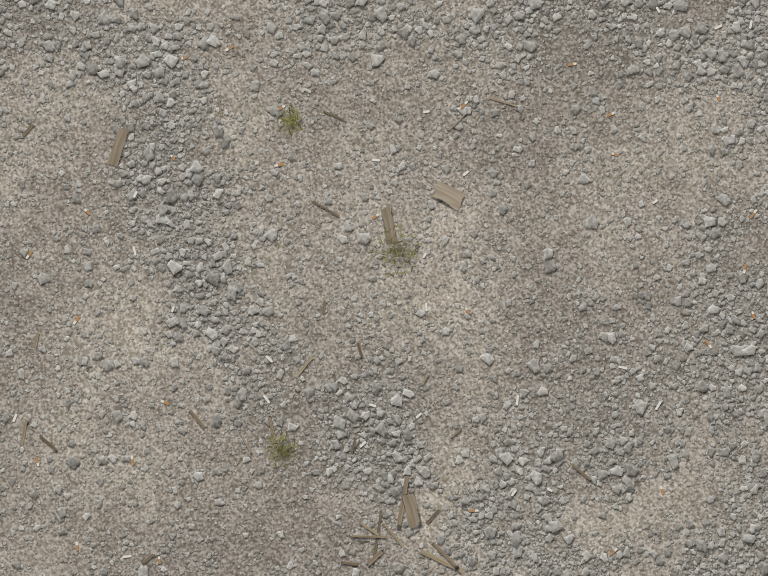
A Shadertoy shader for this texture:

```glsl
const vec2 LIGHT = vec2(-0.28, 0.96);

vec3 hash3(vec2 p) {
  vec3 q = fract(p.xyx * vec3(0.1031, 0.103, 0.0973));
  q += dot(q, q.yxz + 33.33);
  return fract((q.xxy + q.yzz) * q.zyx);
}

float noise(vec2 p) {
  vec2 i = floor(p), f = fract(p);
  f = f * f * (3.0 - 2.0 * f);
  return mix(mix(hash3(i).x, hash3(i + vec2(1, 0)).x, f.x),
             mix(hash3(i + vec2(0, 1)).x, hash3(i + 1.0).x, f.x), f.y);
}

float fbm(vec2 p) {
  float sum = 0.0, amp = 0.5;
  for (int i = 0; i < 5; i++) {
    sum += amp * noise(p);
    p = mat2(1.6, 1.2, -1.2, 1.6) * p + 7.3;
    amp *= 0.5;
  }
  return sum;
}

float segmentDist(vec2 p, vec2 a, vec2 b) {
  vec2 d = b - a;
  return length(p - a - d * clamp(dot(p - a, d) / dot(d, d), 0.0, 1.0));
}

float cover(float d) { return clamp(0.5 - d * iResolution.y, 0.0, 1.0); }

vec2 heading(float a) { return vec2(cos(a), sin(a)); }

// Gravel gathers along a winding band and near the top and right edges
float gravelDensity(vec2 p) {
  float path = min(segmentDist(p, vec2(0.25, 0.95), vec2(0.34, 0.5)),
               min(segmentDist(p, vec2(0.34, 0.5), vec2(0.66, 0.2)),
                   segmentDist(p, vec2(0.66, 0.2), vec2(1, 0))));
  float d = exp(-path * path * 130.0) + 0.6 * smoothstep(0.82, 1.0, p.y)
    + 0.5 * smoothstep(1.1, 1.33, p.x)
    + 0.4 * smoothstep(0.6, 0.1, p.y) * smoothstep(0.65, 1.0, p.x);
  float patches = 0.6 * noise(p * 9.0) + 0.4 * noise(p * 23.0 + 5.0);
  return clamp((d + 0.08) * smoothstep(0.15, 0.7, patches) * 1.4, 0.0, 1.0);
}

// Angular stone: x is distance, yz the direction of the nearest side
vec3 stone(vec2 q, float r, vec3 h) {
  vec3 best = vec3(-1, 0, 0);
  for (int i = 0; i < 5; i++) {
    vec3 k = hash3(h.xy * 91.0 + float(i) * 7.0);
    float a = (float(i) + 0.6 * k.x) * 1.257 + h.y * 6.283;
    vec2 n = heading(a);
    float d = dot(q, n) - r * (0.5 + 0.25 * k.y + 0.4 * abs(cos(a - h.z * 40.0)));
    if (d > best.x) best = vec3(d, n);
  }
  return best;
}

void scatterStones(inout vec3 col, vec2 p, float size, float amount, float stray) {
  for (int k = 0; k < 9; k++) {
    vec2 cell = floor(p / size) + vec2(k % 3, k / 3) - 1.0;
    vec3 h = hash3(cell + size * 9000.0), g = hash3(cell + size * 5000.0 + 71.0);
    vec2 c = (cell + 0.15 + 0.7 * h.xy) * size, q = p - c;
    float r = size * mix(0.25, 0.5, g.x * g.x);
    if (length(q) > 2.2 * r || h.z > amount * mix(stray, 1.0, gravelDensity(c))) continue;
    float shade = stone(q + LIGHT * r * 0.4, r, g).x;
    col *= 1.0 - 0.45 * clamp(0.5 - shade / (0.2 * r + 1.0 / iResolution.y), 0.0, 1.0);
    vec3 s = stone(q, r, g);
    vec3 body = mix(vec3(0.52, 0.51, 0.485), vec3(0.69, 0.68, 0.65), g.y);
    body += 0.12 * dot(s.yz, LIGHT) * smoothstep(-0.6 * r, -0.1 * r, s.x);
    body += 0.15 * (noise(p * 260.0) - 0.5);
    col = mix(col, body, cover(s.x));
  }
}

// Splintered bar with grain and a cast shadow
void bar(inout vec3 col, vec2 q, float angle, vec2 halfSize, vec3 tint) {
  vec2 u = heading(angle);
  mat2 turn = mat2(u.x, -u.y, u.y, u.x);
  vec2 w = turn * q, s = abs(turn * (q + LIGHT * 0.003)) - halfSize;
  col *= 1.0 - 0.45 * clamp(0.5 - max(s.x, s.y) / 0.003, 0.0, 1.0);
  vec2 e = abs(w) - halfSize * (0.7 + 0.5 * noise(w * 70.0 + angle * 9.0));
  float grain = noise(w * vec2(40, 400)) - 0.5;
  col = mix(col, tint + 0.1 * grain, cover(max(e.x, e.y)));
}

// Low clump of narrow leaves
void weed(inout vec3 col, vec2 q, float radius) {
  if (length(q) > radius * 1.8) return;
  col *= 1.0 - 0.3 * smoothstep(radius, 0.0, length(q + LIGHT * 0.006));
  for (int i = 0; i < 110; i++) {
    vec3 h = hash3(vec2(i, radius * 900.0)), g = hash3(vec2(i, radius * 500.0));
    vec2 a = heading(h.x * 6.283) * radius * h.y;
    float d = segmentDist(q, a, a + heading(g.x * 6.283) * 0.007) - 0.0004 - 0.0009 * h.z;
    col = mix(col, mix(vec3(0.27, 0.27, 0.17), vec3(0.56, 0.54, 0.34), g.y), 0.85 * cover(d));
  }
}

void mainImage(out vec4 fragColor, in vec2 fragCoord) {
  vec2 p = fragCoord / iResolution.y;
  vec2 turned = mat2(0.8, 0.6, -0.6, 0.8) * p;

  // Bare dusty soil, greyer among gravel, with fine grit
  float dust = smoothstep(0.25, 0.7, fbm(turned * 3.5 + 3.0));
  vec3 col = mix(vec3(0.54, 0.51, 0.47), vec3(0.655, 0.62, 0.57), dust);
  col = mix(col, vec3(0.50, 0.48, 0.45), 0.55 * gravelDensity(p));
  col += 0.12 * (fbm(p * 38.0) - 0.48) + 0.26 * (noise(turned * 330.0) - 0.5);
  col += 0.12 * (noise(turned * 170.0) - noise((turned + LIGHT * 0.003) * 170.0));

  // Grit, pebbles and stones
  scatterStones(col, p, 0.006, 0.5, 0.32);
  scatterStones(col, p, 0.010, 0.65, 0.18);
  scatterStones(col, p, 0.016, 0.8, 0.09);
  scatterStones(col, p, 0.024, 0.5, 0.06);

  // Strewn twigs and a heap of splinters
  for (int i = 0; i < 30; i++) {
    vec3 h = hash3(vec2(i, 17)), g = hash3(vec2(i, 53));
    vec2 c = h.xy * vec2(1.333, 1), size = vec2(0.008 + 0.02 * g.x, 0.0012 + 0.0015 * g.y);
    if (i < 10) {
      c = vec2(0.66, 0.08) + (h.xy - 0.5) * vec2(0.24, 0.13);
      size *= 1.6;
    }
    bar(col, p - c, -2.6 * h.z, size, mix(vec3(0.42, 0.37, 0.3), vec3(0.63, 0.57, 0.48), g.z));
  }

  // Weathered boards
  vec3 wood = vec3(0.53, 0.48, 0.41);
  bar(col, p - vec2(0.778, 0.66), -0.5, vec2(0.026, 0.015), wood + 0.08);
  bar(col, p - vec2(0.675, 0.61), -1.4, vec2(0.03, 0.009), wood);
  bar(col, p - vec2(0.205, 0.745), 1.25, vec2(0.032, 0.009), wood);
  bar(col, p - vec2(0.715, 0.115), -1.3, vec2(0.032, 0.011), wood);

  weed(col, p - vec2(0.69, 0.565), 0.044);
  weed(col, p - vec2(0.505, 0.79), 0.024);
  weed(col, p - vec2(0.49, 0.22), 0.028);

  // Small pale and tan stubs
  vec2 cell = floor(p / 0.085);
  vec3 h = hash3(cell + 211.0), g = hash3(cell + 307.0);
  if (h.z < 0.28) {
    vec2 q = p - (cell + 0.2 + 0.6 * h.xy) * 0.085;
    vec2 u = heading(g.x * 6.283) * (0.003 + 0.004 * g.y);
    col *= 1.0 - 0.4 * cover(segmentDist(q + LIGHT * 0.002, -u, u) - 0.0022);
    float tan_ = step(0.5, g.z) * smoothstep(-0.003, -0.001, dot(q, normalize(u)));
    vec3 paper = mix(vec3(0.84, 0.82, 0.78), vec3(0.68, 0.51, 0.35), tan_);
    col = mix(col, paper, cover(segmentDist(q, -u, u) - 0.0022));
  }

  fragColor = vec4(clamp(col, 0.0, 1.0), 1);
}
```
